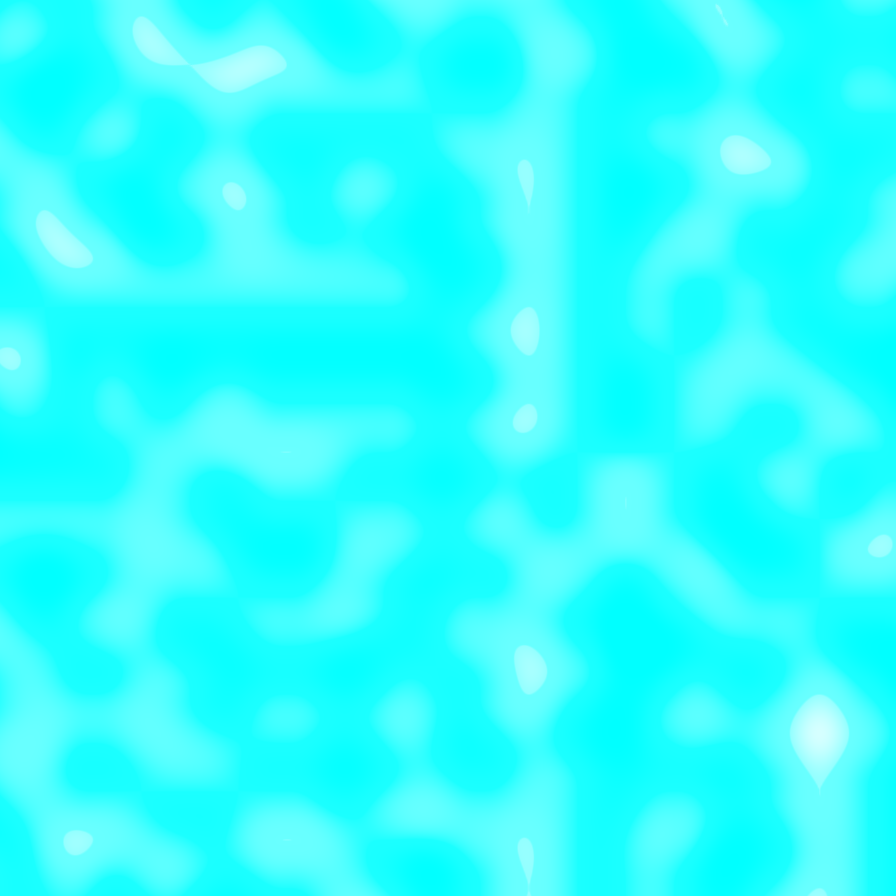
Write a WebGL 2 fragment shader that draws this texture.

```glsl
#version 300 es
precision highp float;

uniform vec2 u_resolution;
out vec4 fragColor;

#define CELLS 9.25             // noise cells across the canvas
#define OFFSET vec2(3.04, 7.92)
#define SEED 17u
#define POOL_LEVEL 0.0         // noise height of the pool outline
#define GLOW_LEVEL 0.5         // noise height of the pale spot outline
#define POOL_RED vec2(0.0, 0.105)
#define HAZE_RED vec2(0.125, 0.41)
#define GLOW_RED vec2(0.57, 0.98)

uint hashCell(ivec2 cell) {
    uint h = uint(cell.x) * 374761393u + uint(cell.y) * 668265263u + SEED * 9781u;
    h = (h ^ (h >> 15)) * 2246822519u;
    h = (h ^ (h >> 13)) * 3266489917u;
    return h ^ (h >> 16);
}

// One third diagonal, one third horizontal, one third vertical
vec2 latticeGradient(ivec2 cell) {
    uint h = hashCell(cell);
    vec2 signs = vec2((h & 1u) == 0u ? -1.0 : 1.0, (h & 2u) == 0u ? -1.0 : 1.0);
    uint kind = (h >> 4) % 3u;
    vec2 axes = kind == 0u ? vec2(1.0) : (kind == 1u ? vec2(1.0, 0.0) : vec2(0.0, 1.0));
    return signs * axes;
}

float cornerRamp(ivec2 cell, vec2 local, ivec2 corner) {
    return dot(latticeGradient(cell + corner), local - vec2(corner));
}

float gradientNoise(vec2 p) {
    ivec2 cell = ivec2(floor(p));
    vec2 f = fract(p);
    vec2 fade = f * f * f * (f * (f * 6.0 - 15.0) + 10.0);
    float bottom = mix(cornerRamp(cell, f, ivec2(0, 0)), cornerRamp(cell, f, ivec2(1, 0)), fade.x);
    float top = mix(cornerRamp(cell, f, ivec2(0, 1)), cornerRamp(cell, f, ivec2(1, 1)), fade.x);
    return mix(bottom, top, fade.y);
}

// Antialiased step between two tonal bands
float bandEdge(float level, float height, float width) {
    return smoothstep(level - width, level + width, height);
}

void main() {
    vec2 uv = gl_FragCoord.xy / min(u_resolution.x, u_resolution.y);
    float height = gradientNoise(uv * CELLS + OFFSET);
    float width = max(fwidth(height), 0.0005);

    // Each band has its own gentle ramp
    float pool = mix(POOL_RED.x, POOL_RED.y, smoothstep(-0.6, POOL_LEVEL, height));
    float rise = clamp((height - POOL_LEVEL) / (GLOW_LEVEL - POOL_LEVEL), 0.0, 1.0);
    float haze = mix(HAZE_RED.x, HAZE_RED.y, 1.0 - pow(1.0 - rise, 2.0));
    float glow = mix(GLOW_RED.x, GLOW_RED.y, clamp((height - GLOW_LEVEL) / 0.42, 0.0, 1.0));

    // Stack the bands over one another
    float red = mix(pool, haze, bandEdge(POOL_LEVEL, height, width));
    red = mix(red, glow, bandEdge(GLOW_LEVEL, height, width));
    fragColor = vec4(red, 1.0, 1.0, 1.0);
}
```
